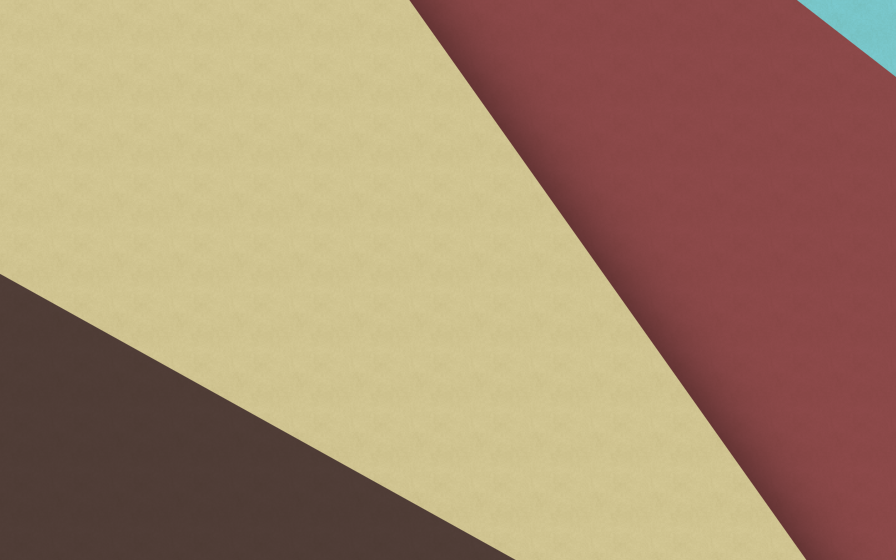
A Shadertoy shader for this background:

```glsl
// Overlapping sheets of coloured paper with straight diagonal edges.
// Each sheet is a half-plane from a signed line distance; the cream sheet casts
// a soft shadow on the red one, and tiled value noise gives the paper grain.

// Sine-free hash of a lattice point, in 0..1.
float hash(vec2 cell) {
    vec3 q = fract(cell.xyx * 0.1031);
    q += dot(q, q.yzx + 33.33);
    return fract((q.x + q.y) * q.z);
}

// Value noise that repeats after "period" cells.
float tiledNoise(vec2 x, vec2 period) {
    vec2 i = floor(x), f = fract(x);
    f = f * f * (3.0 - 2.0 * f);
    vec2 lo = mod(i, period), hi = mod(i + 1.0, period);
    return mix(mix(hash(lo), hash(vec2(hi.x, lo.y)), f.x),
               mix(hash(vec2(lo.x, hi.y)), hash(hi), f.x), f.y);
}

// Signed distance to the line from a to b, positive on its left.
float leftOf(vec2 p, vec2 a, vec2 b) {
    vec2 dir = normalize(b - a);
    return dot(p - a, vec2(-dir.y, dir.x));
}

// Paper texture around zero: fine grain, short fibres and broad mottling.
float paper(vec2 p) {
    vec2 tile = p / 0.107;
    float grain = tiledNoise(tile * 48.0, vec2(48.0)) - 0.5;
    float fibre = tiledNoise(tile * vec2(24.0, 12.0), vec2(24.0, 12.0)) - 0.5;
    float mottle = tiledNoise(tile * vec2(3.0, 4.0), vec2(3.0, 4.0)) - 0.5;
    return 0.030 * grain + 0.018 * fibre + 0.018 * mottle;
}

void mainImage(out vec4 fragColor, in vec2 fragCoord) {
    // Height is one unit, width is 1.6 units.
    vec2 p = fragCoord / iResolution.xy * vec2(1.6, 1.0);
    float soft = 0.7 / iResolution.y;

    float red = leftOf(p, vec2(0.731, 1.0), vec2(1.440, 0.0));
    float brown = leftOf(p, vec2(0.921, 0.0), vec2(0.0, 0.511));
    float teal = leftOf(p, vec2(1.423, 1.0), vec2(1.6, 0.8625));

    // Red sheet, darkened beside the cream edge.
    float shadow = 0.27 * exp(-pow(max(red, 0.0) / 0.055, 1.3));
    vec3 redSheet = vec3(0.545, 0.282, 0.282) * (1.0 - shadow);

    // Stack the sheets.
    vec3 color = vec3(0.813, 0.765, 0.563);
    color = mix(color, redSheet, smoothstep(-soft, soft, red));
    color = mix(color, vec3(0.310, 0.237, 0.212), smoothstep(-soft, soft, brown));
    color = mix(color, vec3(0.470, 0.770, 0.780), smoothstep(-soft, soft, teal));

    // Grain tints blue most, so the cream mottling leans yellow.
    color *= 1.0 + paper(p) * vec3(0.9, 1.0, 1.5);
    fragColor = vec4(color, 1.0);
}
```
